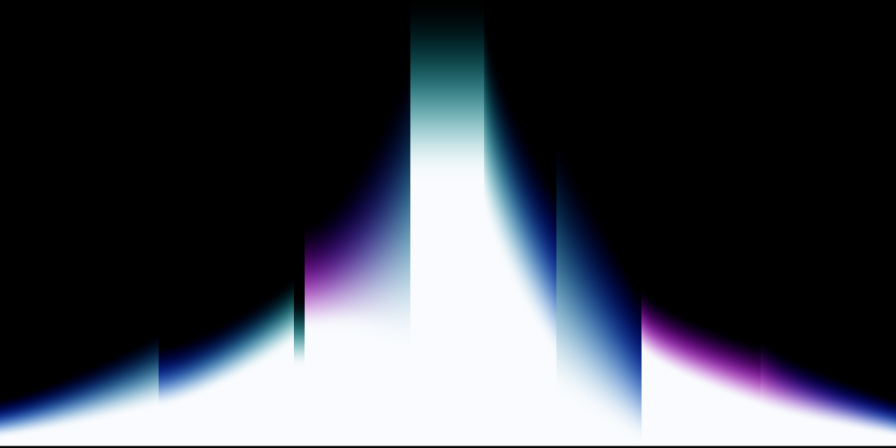
Give the GLSL for this background, as a WebGL 2 fragment shader.

```glsl
#version 300 es
precision highp float;

uniform vec2 u_resolution;
out vec4 fragColor;

// Falloff exponent per channel: a low value keeps that channel alight longer
const vec3 BLUE = vec3(2.8, 1.8, 0.65);
const vec3 SKY = vec3(2.1, 1.15, 0.8);
const vec3 TEAL = vec3(2.3, 1.05, 1.0);
const vec3 MAGENTA = vec3(0.95, 2.7, 0.75);

// Antialiased mask of a vertical strip
float strip(float x, float left, float right) {
    float w = u_resolution.x;
    return clamp((x - left) * w + 0.5, 0.0, 1.0) - clamp((x - right) * w + 0.5, 0.0, 1.0);
}

// Pane of light: white below "core", black above "rim" (heights at left and right side)
vec3 pane(vec2 uv, vec2 span, vec2 core, vec2 rim, float bend, vec3 leftTint, vec3 rightTint) {
    float t = clamp((uv.x - span.x) / (span.y - span.x), 0.0, 1.0);
    float curve = pow(t, bend);
    float low = mix(core.x, core.y, curve);
    float high = mix(rim.x, rim.y, curve);
    float glow = 1.0 - smoothstep(low, high, uv.y);
    vec3 light = pow(vec3(glow), mix(leftTint, rightTint, t));
    return light * strip(uv.x, span.x, span.y);
}

void main() {
    vec2 uv = gl_FragCoord.xy / u_resolution;

    // Left slope
    vec3 color = pane(uv, vec2(-0.01, 0.177), vec2(0.02, 0.09), vec2(0.105, 0.26), 1.3, BLUE, SKY);
    color += pane(uv, vec2(0.177, 0.328), vec2(0.09, 0.23), vec2(0.225, 0.385), 1.4, BLUE, TEAL);
    color += pane(uv, vec2(0.328, 0.340), vec2(0.18), vec2(0.34), 1.0, TEAL, TEAL);
    color += pane(uv, vec2(0.340, 0.458), vec2(0.26, 0.22), vec2(0.50, 0.87), 1.6, MAGENTA, SKY);

    // Central column
    color += pane(uv, vec2(0.458, 0.540), vec2(0.60), vec2(1.01), 1.0, TEAL, TEAL);

    // Right slope
    color += pane(uv, vec2(0.540, 0.621), vec2(0.55, 0.20), vec2(1.0, 0.57), 0.7, TEAL, BLUE);
    color += pane(uv, vec2(0.621, 0.716), vec2(0.12, 0.01), vec2(0.70, 0.34), 1.0, SKY, BLUE);
    color += pane(uv, vec2(0.716, 0.849), vec2(0.22, 0.09), vec2(0.36, 0.23), 0.7, MAGENTA, MAGENTA);
    color += pane(uv, vec2(0.849, 1.01), vec2(0.09, 0.02), vec2(0.245, 0.10), 0.8, MAGENTA, BLUE);

    // Soft white orb beside the column
    float orb = 1.0 - smoothstep(0.07, 0.16, length((uv - vec2(0.387, 0.16)) * vec2(2.0, 1.0)));
    color = mix(color, vec3(1.0), orb * strip(uv.x, 0.340, 0.458));

    // Slightly cool white, dark line along the floor
    color *= vec3(0.975, 0.985, 0.995);
    color *= smoothstep(0.002, 0.007, uv.y);
    fragColor = vec4(color, 1.0);
}
```
